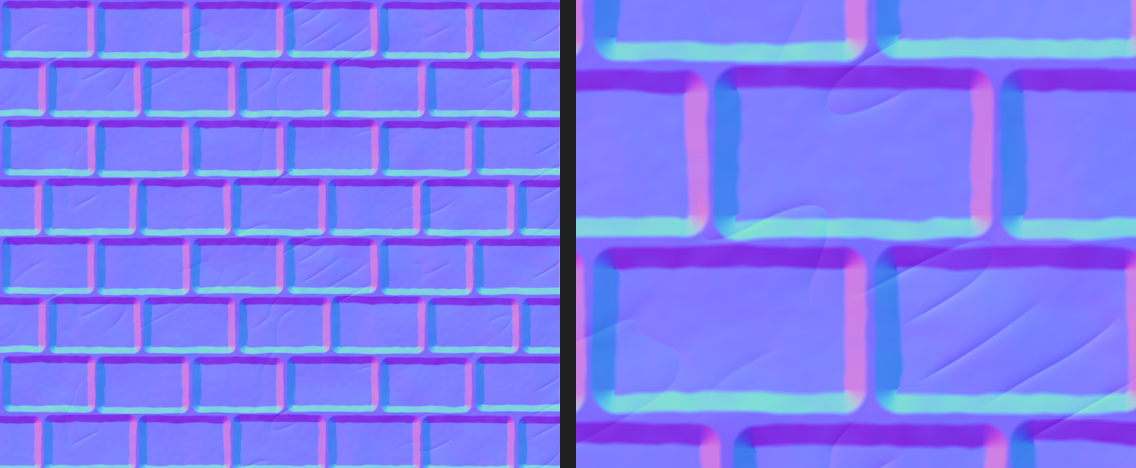
Left: the whole. Right: its middle third, enlarged.
This texture map is drawn by a WebGL 1 fragment shader. Its source:

```glsl
precision highp float;
// Tangent-space normal map of a running-bond brick wall with bevelled, worn bricks.
// Each brick is a rounded box whose edge direction tilts the normal; tiled noise adds
// dents and creases. Bricks vary within a four-course tile that repeats down the wall.

uniform vec2 u_resolution;

float hash(vec2 p) {
  vec3 h = fract(vec3(p.xyx) * vec3(0.1031, 0.1030, 0.0973));
  h += dot(h, h.yzx + 33.33);
  return fract((h.x + h.y) * h.z);
}

// Value noise that repeats vertically after periodY cells.
float noise(vec2 p, float periodY) {
  vec2 cell = floor(p);
  vec2 f = fract(p);
  f = f * f * (3.0 - 2.0 * f);
  float y0 = mod(cell.y, periodY);
  float y1 = mod(cell.y + 1.0, periodY);
  float top = mix(hash(vec2(cell.x, y0)), hash(vec2(cell.x + 1.0, y0)), f.x);
  float bottom = mix(hash(vec2(cell.x, y1)), hash(vec2(cell.x + 1.0, y1)), f.x);
  return mix(top, bottom, f.y);
}

// Surface height: broad swells, fine grain and sparse diagonal creases.
float relief(vec2 p) {
  float swell = 0.025 * noise(p * 2.0, 8.0);
  float grain = 0.0022 * noise(p * 11.0, 44.0);
  float ridge = noise(vec2(p.x * 1.2, p.y * 3.0 + p.x * 1.6) + 17.0, 12.0);
  float crease = pow(1.0 - abs(2.0 * ridge - 1.0), 6.0);
  float patches = smoothstep(0.45, 0.8, noise(p * 1.5 + 5.0, 6.0));
  return swell + grain + 0.008 * crease * patches;
}

vec2 reliefSlope(vec2 p) {
  vec2 e = vec2(0.012, 0.0);
  float h = relief(p);
  return vec2(h - relief(p + e.xy), h - relief(p + e.yx)) / e.x;
}

// Rounded box: xy is the outward direction, z the signed distance.
vec3 roundedBox(vec2 p, vec2 halfSize, float radius) {
  vec2 q = abs(p) - halfSize + radius;
  vec2 outside = max(q, 0.0);
  float d = length(outside) + min(max(q.x, q.y), 0.0) - radius;
  vec2 axis = q.x > q.y ? vec2(1.0, 0.0) : vec2(0.0, 1.0);
  vec2 dir = min(q.x, q.y) > 0.0 ? normalize(outside) : axis;
  return vec3(dir * sign(p), d);
}

void main() {
  // One unit is one course; y runs downward.
  vec2 p = vec2(gl_FragCoord.x, u_resolution.y - gl_FragCoord.y) / u_resolution.y * 7.92;
  p.y -= 0.006;
  float soft = max(0.018, 7.92 / u_resolution.y);

  // Running bond: alternate courses shift by half a brick.
  float course = floor(p.y);
  float tileCourse = mod(course, 4.0);
  float shift = 0.02 + 0.79 * mod(course, 2.0) - 0.08 * step(2.5, tileCourse);
  float along = (p.x - shift) / 1.6;
  vec2 id = vec2(floor(along), tileCourse);
  vec2 local = vec2(fract(along) - 0.5, fract(p.y) - 0.5) * vec2(1.6, 1.0);

  // Small differences in position and size.
  vec2 jitter = vec2(hash(id + 3.1), hash(id + 8.7)) - 0.5;
  vec2 halfSize = vec2(0.787, 0.483) - 0.018 * hash(id + 15.3);
  vec3 box = roundedBox(local - 0.02 * jitter, halfSize, 0.135);
  vec2 dir = box.xy;

  // Worn, uneven edges.
  float wear = 0.03 * (noise(p * 3.0, 12.0) - 0.5) + 0.018 * (noise(p * 10.0, 40.0) - 0.5);
  float rim = box.z + 0.6 * wear;

  // Bevel width and steepness differ on each side.
  vec2 side = step(0.0, dir);
  vec2 widths = mix(vec2(0.145, 0.122), vec2(0.118, 0.108), side);
  vec2 steepness = mix(vec2(0.46, 0.61), vec2(0.59, 0.66), side);
  float width = dot(dir * dir, widths) + wear;
  float inner = smoothstep(-soft, soft, box.z + width);
  float joint = smoothstep(-soft, soft, rim);
  float bevel = inner * (1.0 - joint);

  // Combine tilts and encode the unit normal as colour.
  float rough = 0.9 + 0.2 * noise(p * 7.0 + 2.0, 28.0);
  vec2 tilt = dir * steepness * bevel * rough;
  tilt += reliefSlope(p) * (1.0 - 0.4 * bevel);
  tilt.y -= 0.14 * joint;
  vec3 normal = vec3(tilt, sqrt(max(1.0 - dot(tilt, tilt), 0.0)));
  gl_FragColor = vec4(normal * 0.5 + 0.5, 1.0);
}
```
